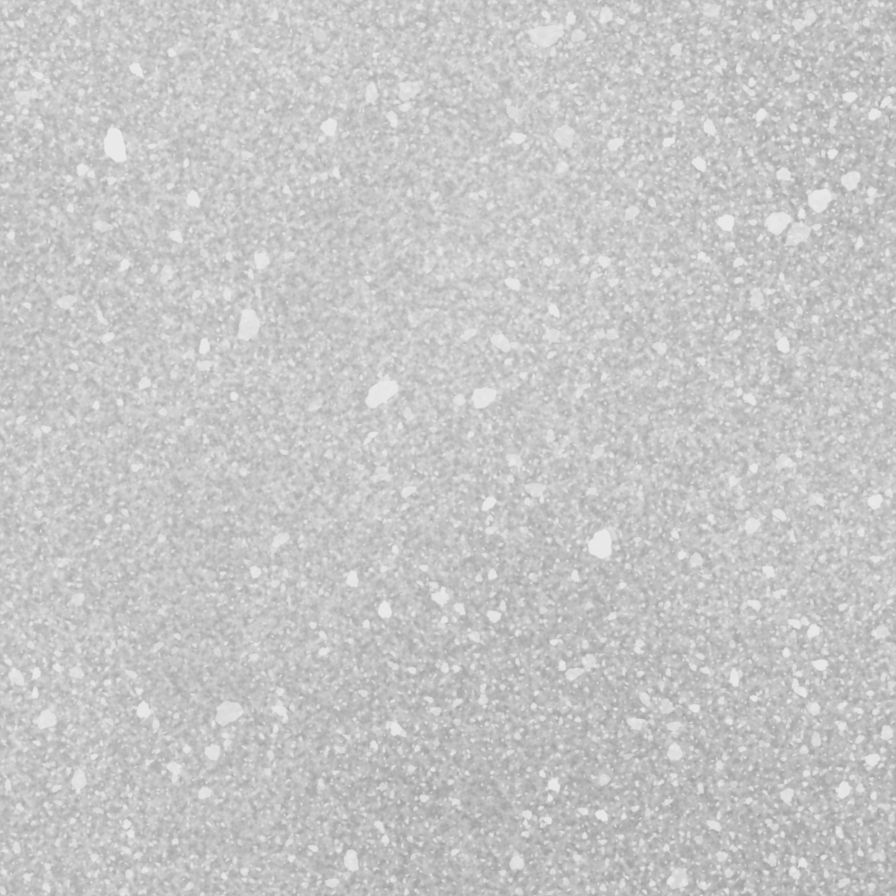
Give the GLSL for this texture, as a WebGL 1 fragment shader.

```glsl
precision highp float;
// Pale flakes and powder scattered over a soft grey, grainy ground.
// Four jittered cell grids place lumpy ellipses from coarse flakes to dust;
// layered sines shade the haze and value noise adds clumps and grain.

uniform vec2 u_resolution;

#define GROUND_GREY 0.742
#define FLAKE_GREY 0.915
#define HAZE_AMOUNT 0.022
#define GRAIN_AMOUNT 0.2
#define GRAIN_CELLS 200.0
#define COARSE_CELLS 17.0
#define MEDIUM_CELLS 30.0
#define SMALL_CELLS 54.0
#define DUST_CELLS 94.0
#define EDGE_WIDTH 0.0015

const float TAU = 6.2831853;

float hash(vec2 p) {
  vec3 q = fract(vec3(p.xyx) * 0.1031);
  q += dot(q, q.yzx + 33.33);
  return fract((q.x + q.y) * q.z);
}

float valueNoise(vec2 p) {
  vec2 cell = floor(p);
  vec2 f = fract(p);
  f = f * f * (3.0 - 2.0 * f);
  float low = mix(hash(cell), hash(cell + vec2(1.0, 0.0)), f.x);
  float high = mix(hash(cell + vec2(0.0, 1.0)), hash(cell + 1.0), f.x);
  return mix(low, high, f.y);
}

vec2 rotate(vec2 p, float angle) {
  float c = cos(angle);
  float s = sin(angle);
  return vec2(c * p.x + s * p.y, c * p.y - s * p.x);
}

// Broad, uneven light in the range of about -1 to 1
float haze(vec2 uv) {
  float waves = sin(uv.x * 6.1 + 1.8 * sin(uv.y * 4.3 + 0.6));
  waves += sin(uv.y * 7.7 - uv.x * 3.2 + 1.2 * sin(uv.x * 8.0));
  return 0.5 * waves;
}

// Powder gathers on the right, the top and the bottom
float powderDensity(vec2 uv) {
  float right = smoothstep(0.45, 0.95, uv.x);
  float rims = smoothstep(0.15, 0.5, abs(uv.y - 0.55));
  float clumps = valueNoise(uv * 9.0 + 4.0) - 0.5;
  return clamp(0.47 + 0.38 * right + 0.22 * rims + 0.45 * clumps, 0.1, 1.0);
}

// Coverage of one layer of lumpy, randomly turned ellipses
float flakes(vec2 uv, float cells, float presence, float seed) {
  vec2 p = uv * cells;
  vec2 home = floor(p);
  float edge = EDGE_WIDTH * cells;
  float coverage = 0.0;
  for (int j = -1; j <= 1; j++) {
    for (int i = -1; i <= 1; i++) {
      vec2 cell = home + vec2(float(i), float(j));
      vec2 key = cell + seed;
      vec2 jitter = vec2(hash(key + 17.3), hash(key + 41.7));
      float size = hash(key + 73.1);
      float turn = hash(key + 97.9) * TAU;
      float stretch = mix(1.0, 1.32, hash(key + 131.3));

      vec2 d = p - cell - mix(vec2(0.1), vec2(0.9), jitter);
      d = rotate(d, turn) * vec2(1.0 / stretch, stretch);

      float angle = atan(d.y, d.x + 0.00001);
      float lumps = 1.0 + 0.10 * sin(2.0 * angle + turn * 3.0)
                        + 0.10 * sin(3.0 * angle + turn * 5.0)
                        + 0.05 * sin(7.0 * angle + turn);
      float radius = mix(0.11, 0.26, size * size) * lumps;
      float shape = 1.0 - smoothstep(-edge, edge, length(d) - radius);
      float opacity = mix(0.6, 1.0, hash(key + 157.7));
      float chance = presence * powderDensity((cell + 0.5) / cells);
      coverage = max(coverage, shape * opacity * step(hash(key), chance));
    }
  }
  return coverage;
}

void main() {
  vec2 uv = gl_FragCoord.xy / u_resolution.y;

  // Ground: lighter above and towards the left, with haze
  float grey = GROUND_GREY + 0.038 * smoothstep(0.05, 0.6, uv.y);
  grey += HAZE_AMOUNT * haze(uv) - 0.018 * smoothstep(0.5, 1.0, uv.x);

  // Two sizes of grain on turned grids
  float grain = 0.6 * valueNoise(rotate(uv, 0.6) * GRAIN_CELLS + 300.0)
              + 0.4 * valueNoise(rotate(uv, 1.1) * GRAIN_CELLS * 1.7 + 900.0);
  grey += GRAIN_AMOUNT * (grain - 0.5);

  // Powder from the finest to the coarsest
  float dust = flakes(uv, DUST_CELLS, 1.15, 11.0);
  float small = flakes(uv, SMALL_CELLS, 0.72, 211.0);
  float medium = flakes(uv, MEDIUM_CELLS, 0.42, 419.0);
  float coarse = flakes(uv, COARSE_CELLS, 0.28, 631.0);
  grey = mix(grey, FLAKE_GREY, 0.8 * dust);
  grey = mix(grey, FLAKE_GREY, 0.88 * small);
  grey = mix(grey, FLAKE_GREY, 0.95 * medium);
  grey = mix(grey, FLAKE_GREY, coarse);

  gl_FragColor = vec4(vec3(grey), 1.0);
}
```
